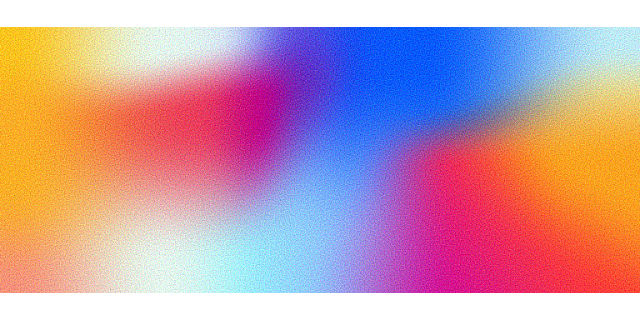
Write a WebGL 1 fragment shader that draws this background.

```glsl
precision highp float;

uniform vec2 u_resolution;

// Unit gradient at a lattice point
vec2 gradientAt(vec2 cell) {
  float angle = 6.2832 * fract(sin(dot(cell, vec2(12.9898, 78.233))) * 43758.5);
  return vec2(cos(angle), sin(angle));
}

float gradientNoise(vec2 p) {
  vec2 i = floor(p), f = fract(p);
  vec2 s = f * f * (3.0 - 2.0 * f);
  vec2 e = vec2(1.0, 0.0);
  float low = mix(dot(gradientAt(i), f), dot(gradientAt(i + e.xy), f - e.xy), s.x);
  float high = mix(dot(gradientAt(i + e.yx), f - e.yx), dot(gradientAt(i + e.xx), f - e.xx), s.x);
  return mix(low, high, s.y);
}

// Soft step centred on an edge
float softStep(float edge, float halfWidth, float v) {
  return smoothstep(edge - halfWidth, edge + halfWidth, v);
}

float glow(vec2 p, vec2 center, vec2 radius) {
  vec2 d = (p - center) / radius;
  return exp(-dot(d, d));
}

// Gold to pale mint on the left, with cyan near the bottom
vec3 paleField(vec2 p) {
  vec3 warm = mix(vec3(0.97, 0.57, 0.48), vec3(1.0, 0.7, 0.12), smoothstep(0.08, 0.48, p.y));
  warm.g += 0.07 * smoothstep(0.6, 0.9, p.y);
  vec3 col = mix(warm, vec3(0.89, 0.97, 0.93), smoothstep(0.03, 0.52, p.x));
  vec3 cool = mix(vec3(0.6, 0.95, 1.0), vec3(0.84, 0.91, 0.98), smoothstep(0.25, 0.65, p.y));
  return mix(col, cool, smoothstep(0.5, 0.85, p.x));
}

// Periwinkle rising to royal blue, fading to pale sky on the right
vec3 blueField(vec2 p) {
  vec3 col = mix(vec3(0.55, 0.74, 1.0), vec3(0.02, 0.35, 1.0), smoothstep(0.22, 0.8, p.y));
  vec3 sky = mix(vec3(0.86, 0.95, 0.76), vec3(0.74, 0.92, 0.97), smoothstep(0.68, 0.86, p.y));
  return mix(col, sky, smoothstep(1.32, 1.94, p.x));
}

// Warm sash: gold, crimson, magenta, purple
vec3 sashColor(float x) {
  vec3 col = mix(vec3(1.0, 0.68, 0.15), vec3(0.92, 0.24, 0.36), smoothstep(0.05, 0.64, x));
  col = mix(col, vec3(0.74, 0.0, 0.54), smoothstep(0.6, 0.85, x));
  return mix(col, vec3(0.45, 0.1, 0.68), smoothstep(0.8, 0.98, x));
}

float sashMask(vec2 p) {
  float top = 0.72 + 0.07 * smoothstep(0.3, 0.85, p.x);
  float body = smoothstep(0.17, 0.62, p.y) * (1.0 - softStep(top, 0.1, p.y));
  return body * (1.0 - softStep(0.94, 0.14, p.x + 0.35 * (0.62 - p.y)));
}

// Ember mass: magenta, red, orange
vec3 emberColor(vec2 p) {
  vec3 col = mix(vec3(0.82, 0.05, 0.6), vec3(1.0, 0.23, 0.22),
                 smoothstep(1.27, 1.95, p.x + 0.65 * (p.y - 0.1)));
  float heat = smoothstep(2.0, 2.75, p.x + 1.9 * p.y) * smoothstep(1.35, 1.78, p.x);
  return mix(col, vec3(1.0, 0.64, 0.12), heat);
}

void main() {
  vec2 p = gl_FragCoord.xy / u_resolution.y;
  p.x *= 2.0 * u_resolution.y / u_resolution.x;

  // Cool ground
  vec3 col = mix(paleField(p), blueField(p), softStep(0.9, 0.22, p.x));
  col = mix(col, vec3(0.36, 0.15, 0.8), 0.75 * glow(p, vec2(0.94, 0.8), vec2(0.15, 0.22)));

  // Left sash
  col = mix(col, sashColor(p.x), sashMask(p));

  // Right ember with a shaded upper rim
  float rim = 0.57 + 0.11 * smoothstep(1.3, 1.95, p.x);
  float rimWidth = mix(0.1, 0.19, smoothstep(1.35, 1.95, p.x));
  float ember = 1.0 - softStep(rim, rimWidth, p.y);
  ember *= softStep(1.17 + 0.16 * p.y, mix(0.25, 0.16, smoothstep(0.1, 0.6, p.y)), p.x);
  col = mix(col, emberColor(p), ember);
  col *= 1.0 - 0.13 * glow(p, vec2(1.5, rim + 0.03), vec2(0.2, 0.07));

  // Coloured grain
  vec2 g = p * 256.0;
  vec3 grain = vec3(gradientNoise(g), gradientNoise(g + vec2(571.0, 83.0)),
                    gradientNoise(g + vec2(137.0, 719.0)));
  col = clamp(col + 0.27 * grain, 0.0, 1.0);

  // White bands above and below
  float band = softStep(0.4155, 0.5 / u_resolution.y, abs(p.y - 0.5));
  gl_FragColor = vec4(mix(col, vec3(1.0), band), 1.0);
}
```
